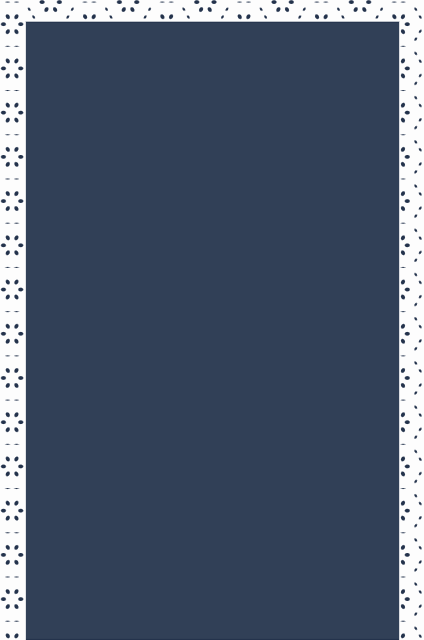
Reproduce this background procedurally as a Shadertoy shader.

```glsl
const vec3 PAPER = vec3(0.992);
const vec3 NAVY = vec3(0.192, 0.25, 0.34);
const vec3 DEEP_NAVY = vec3(0.14, 0.20, 0.30);

// Lengths are fractions of the canvas height, measured from the top left.
const vec2 CELL = vec2(0.1208, 0.0691);
const vec2 FIRST_ROSETTE = vec2(0.0189, 0.0378);
const float PETAL_RADIUS = 0.0135;
const vec2 PETAL_SIZE = vec2(0.0039, 0.0029);
const float DASH_OFFSET = 0.0070;
const vec2 DASH_SIZE = vec2(0.0015, 0.0026);
const float FLAT_DASH_WIDTH = 0.0008;
const vec3 PANEL_LEFT_RIGHT_TOP = vec3(0.0404, 0.6237, 0.0339);
const float RIM_WIDTH = 0.0018;
const float SIXTH_TURN = 1.04719755;

float coverage(float dist, float pixel) {
    return clamp(0.5 - dist / pixel, 0.0, 1.0);
}

float ellipseDistance(vec2 p, vec2 size) {
    return (length(p / size) - 1.0) * min(size.x, size.y);
}

// Coordinates along and across the given direction
vec2 alignTo(vec2 p, vec2 axis) {
    return vec2(dot(p, axis), dot(p, vec2(-axis.y, axis.x)));
}

// Offset from the nearest centre of the staggered lattice
vec2 rosetteOffset(vec2 p) {
    vec2 a = p - CELL * round(p / CELL);
    vec2 shifted = p - 0.5 * CELL;
    vec2 b = shifted - CELL * round(shifted / CELL);
    return dot(a, a) < dot(b, b) ? a : b;
}

float patternInk(vec2 p, float pixel) {
    vec2 q = rosetteOffset(p - FIRST_ROSETTE);
    float angle = atan(q.y, q.x);

    // Six petals around each centre
    float petalAngle = round(angle / SIXTH_TURN) * SIXTH_TURN;
    vec2 petal = alignTo(q, vec2(cos(petalAngle), sin(petalAngle)));
    petal.x -= PETAL_RADIUS;
    float ink = coverage(ellipseDistance(petal, PETAL_SIZE), pixel);

    // Paired dashes halfway between neighbouring centres
    float dashAngle = (floor(angle / SIXTH_TURN) + 0.5) * SIXTH_TURN;
    vec2 axis = vec2(cos(dashAngle), sin(dashAngle));
    vec2 dash = alignTo(q, axis);
    dash = vec2(dash.x - 0.5 * CELL.y, abs(dash.y) - DASH_OFFSET);
    vec2 size = DASH_SIZE;
    if (abs(axis.y) > 0.9) size.x = FLAT_DASH_WIDTH;
    return max(ink, coverage(ellipseDistance(dash, size), pixel));
}

void mainImage(out vec4 fragColor, in vec2 fragCoord) {
    float pixel = 1.0 / iResolution.y;
    vec2 p = vec2(fragCoord.x, iResolution.y - fragCoord.y) * pixel;

    vec3 color = mix(PAPER, DEEP_NAVY, patternInk(p, pixel));

    // Solid panel, open at the bottom, with darker end rims
    vec3 panel = PANEL_LEFT_RIGHT_TOP;
    float panelDistance = max(max(panel.x - p.x, p.x - panel.y), panel.z - p.y);
    float rimDistance = min(p.y - panel.z, 1.0 - p.y) - RIM_WIDTH;
    vec3 panelColor = mix(NAVY, DEEP_NAVY, coverage(rimDistance, pixel));
    color = mix(color, panelColor, coverage(panelDistance, pixel));

    fragColor = vec4(color, 1.0);
}
```
